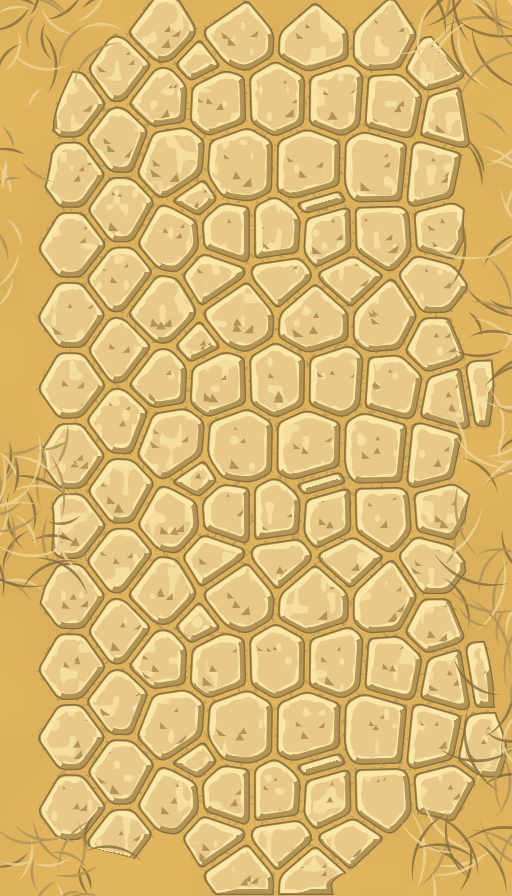
This texture is drawn by a Shadertoy shader. Its source:

```glsl
const vec3 SAND = vec3(0.87, 0.70, 0.36);
const vec3 FACE = vec3(0.91, 0.79, 0.54);
const vec3 LIGHT = vec3(0.98, 0.90, 0.65);
const vec3 WALL = vec3(0.70, 0.58, 0.34);
const vec3 DARK = vec3(0.54, 0.44, 0.25);
const float PERIOD = 241.0;
const int COURSE_COUNT = 11;

// Each course of paving: first stone x, y and the step to the next
const vec4 LINES[COURSE_COUNT] = vec4[COURSE_COUNT](
    vec4(139, 25, 64, 2.5), vec4(136, 86, 50.5, 0.5), vec4(145, 139, 59, 1.7),
    vec4(147, 203, 43.5, -0.5), vec4(183, 237, 57, 1), vec4(168, 168, 105, 3),
    vec4(168, 57, 0, 0), vec4(62, 30, 0, 30.1), vec4(371, 53, 0, 48.2),
    vec4(16, 62, 0, 60.2), vec4(413, 96, 0, 60.2));
// Stone count, sideways zigzag, size bias
const vec3 TRAITS[COURSE_COUNT] = vec3[COURSE_COUNT](
    vec3(4, 0, 100), vec3(5, 0, 0), vec3(4, 0, 200), vec3(5, 5, 0),
    vec3(3, 0, -100), vec3(2, 0, -400), vec3(1, 0, -400), vec3(8, 40, 0),
    vec3(5, 14, 0), vec3(4, 0, 0), vec3(4, 0, 0));

float hash(vec2 p) {
    vec3 q = fract(vec3(p.xyx) * 0.1031);
    q += dot(q, q.yzx + 33.33);
    return fract((q.x + q.y) * q.z);
}

vec2 hash2(vec2 p) { return vec2(hash(p), hash(p + 47.3)); }

float noise(vec2 p) {
    vec2 i = floor(p), f = fract(p);
    f = f * f * (3.0 - 2.0 * f);
    return mix(mix(hash(i), hash(i + vec2(1, 0)), f.x),
               mix(hash(i + vec2(0, 1)), hash(i + vec2(1, 1)), f.x), f.y);
}

float cover(float d, float aa) { return smoothstep(-0.6 * aa, 0.6 * aa, d); }

float smoothMin(float a, float b, float r) {
    float h = max(r - abs(a - b), 0.0) / r;
    return min(a, b) - h * h * r * 0.25;
}

vec2 stoneCentre(int course, float k, float band) {
    vec4 line = LINES[course];
    vec2 c = line.xy + line.zw * k + vec2(TRAITS[course].y * mod(k, 2.0), PERIOD * band);
    return c + (hash2(vec2(course, k)) - 0.5) * 4.0;
}

// Positive inside the wavy border of the path
float pathInset(vec2 p) {
    float left = 38.0 + 17.0 * cos((p.y - 450.0) / 54.3);
    float right = 400.0 + 13.0 * cos((p.y - 330.0) / 43.0);
    right += 18.0 * smoothstep(600.0, 650.0, p.y) * smoothstep(710.0, 680.0, p.y);
    float top = smoothstep(110.0, 5.0, p.y);
    float foot = smoothstep(705.0, 760.0, p.y);
    left += 50.0 * top + 130.0 * foot;
    right -= 60.0 * top + 115.0 * foot;
    return min(min(p.x - left, right - p.x), min(p.y - 5.0, 757.0 - p.y));
}

// Owning stone: centre in xy, size bias in z
vec3 nearestStone(vec2 p, float band) {
    vec3 owner = vec3(0);
    float best = 1e6;
    for (float j = -1.0; j <= 1.0; j++)
    for (int n = 0; n < COURSE_COUNT; n++)
    for (float k = 0.0; k < TRAITS[n].x; k++) {
        vec2 c = stoneCentre(n, k, band + j);
        float power = dot(p - c, p - c) - TRAITS[n].z;
        if (power < best) { best = power; owner = vec3(c, TRAITS[n].z); }
    }
    return owner;
}

// Outward normal in xy, rounded distance to the joint in z
vec3 stoneEdge(vec2 p, vec3 owner, float band) {
    float nearest = 1e5, rounded = 1e5, own = dot(p - owner.xy, p - owner.xy) - owner.z;
    vec2 normal = vec2(0);
    for (float j = -1.0; j <= 1.0; j++)
    for (int n = 0; n < COURSE_COUNT; n++)
    for (float k = 0.0; k < TRAITS[n].x; k++) {
        vec2 c = stoneCentre(n, k, band + j), gap = c - owner.xy;
        float span = length(gap);
        if (span < 1.0) continue;
        float d = (dot(p - c, p - c) - TRAITS[n].z - own) / (2.0 * span);
        if (d < nearest) { nearest = d; normal = gap / span; }
        rounded = smoothMin(rounded, d, 5.0);
    }
    return vec3(normal, rounded);
}

vec3 paintStone(vec3 col, vec2 p, vec2 centre, vec3 edge, float aa) {
    float lit = dot(edge.xy, vec2(-0.6, -0.8));
    float wall = 3.6 + 3.4 * smoothstep(0.1, -0.7, lit);
    float rim = wall + 1.3 + 2.7 * smoothstep(-0.3, 0.6, lit) + 3.0 * (noise(p * 0.16) - 0.4);
    col = mix(col, DARK, cover(edge.z - 1.8, aa));
    col = mix(col, WALL, cover(edge.z - 3.0, aa));
    col = mix(col, LIGHT, cover(edge.z - wall, aa));
    float patches = smoothstep(0.76, 0.82, noise(p * vec2(0.13, 0.09) + 9.0));
    col = mix(col, mix(FACE, LIGHT, 0.7 * patches), cover(edge.z - rim, aa));
    // Chips
    for (float i = 0.0; i < 3.0; i++) {
        vec2 h = hash2(centre + i * 7.1);
        vec2 q = p - centre - (h - 0.5) * 34.0;
        q.x += q.y * (h.x - 0.5) * 2.0;
        float chip = max(abs(q.x) * 0.9 - q.y * 0.5, q.y) - 0.8 - 1.8 * h.y;
        col = mix(col, WALL, cover(-chip, aa) * cover(edge.z - rim, aa));
    }
    return col;
}

// Curved dry blade through its middle point
float blade(vec2 p, vec2 middle, float angle, float radius, float span, float aa) {
    vec2 dir = vec2(cos(angle), sin(angle)), q = p - middle + dir * radius;
    float r = length(q);
    float along = acos(clamp(dot(q, dir) / max(r, 0.01), -1.0, 1.0)) / span;
    return cover(1.2 * (1.0 - along * along) - abs(r - radius), aa) * step(along, 1.0);
}

vec3 paintGrass(vec3 col, vec2 p, float aa) {
    for (float i = 0.0; i < 190.0; i++) {
        vec2 a = hash2(vec2(i, 3.7)), b = hash2(vec2(i, 81.2));
        float group = mod(i, 5.0), side = step(0.5, b.x), x = a.x * a.x;
        vec2 m = vec2(mix(x * 30.0, 438.0 - x * 50.0, max(side, step(0.3, a.y))), 80.0 + a.y * 600.0);
        if (group == 1.0) m = vec2(x * 60.0, 440.0 + (a.y - 0.5) * 130.0);
        if (group == 2.0) m = vec2(mix(a.x * 95.0, 438.0 - a.x * 80.0, side), a.y * a.y * 60.0);
        if (group == 3.0) m = vec2(mix(a.x * 100.0, 438.0 - a.x * 80.0, side), 768.0 - a.y * 60.0);
        float shade = hash(vec2(i, 19.4));
        vec3 tint = shade < 0.35 ? DARK : shade < 0.65 ? WALL : mix(FACE, LIGHT, 0.3);
        float span = 0.35 + 0.35 * a.y;
        col = mix(col, tint, 0.85 * blade(p, m, 6.283 * b.y, 25.0 + 40.0 * b.x, span, aa));
    }
    return col;
}

void mainImage(out vec4 fragColor, in vec2 fragCoord) {
    float aa = 768.0 / iResolution.y;
    vec2 p = vec2(fragCoord.x - 0.5 * iResolution.x, iResolution.y - fragCoord.y) * aa;
    p.x += 219.0;
    vec3 col = SAND * (0.98 + 0.04 * noise(p * 0.02));

    // Paving
    float band = round((p.y - 134.0) / PERIOD);
    vec3 owner = nearestStone(p, band);
    if (pathInset(owner.xy) > -3.0) {
        vec3 edge = stoneEdge(p, owner, band);
        float border = pathInset(p) + 12.0;
        if (border < edge.z) edge = vec3(normalize(p - owner.xy + 0.01), border);
        col = mix(col, WALL, 0.7 * smoothstep(0.72, 0.8, noise(p * 0.45)) * cover(edge.z, aa));
        col = paintStone(col, p, owner.xy, edge, aa);
    }
    fragColor = vec4(paintGrass(col, p, aa), 1.0);
}
```
